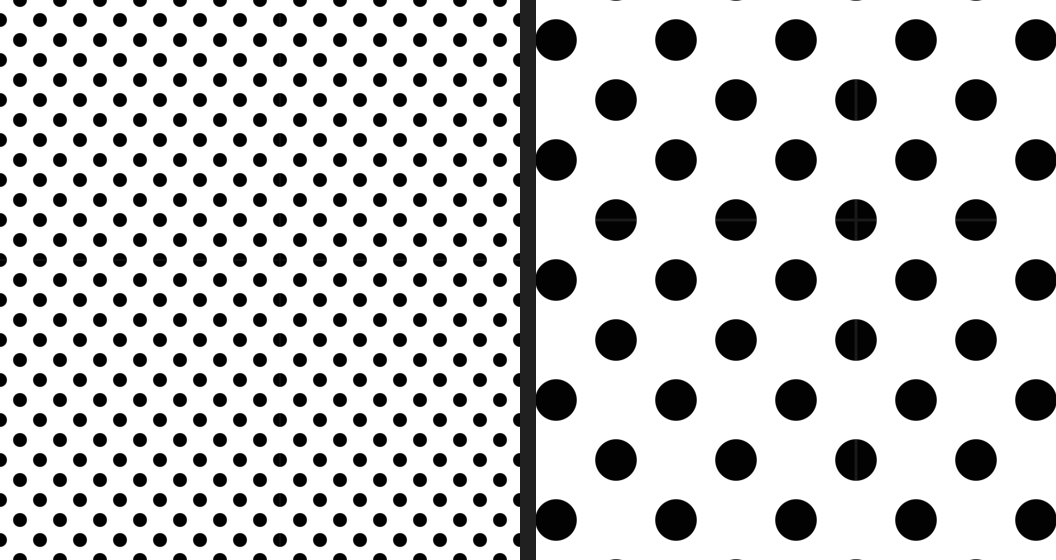
Left, the full canvas; right, a detail of the centre.
A WebGL 1 fragment shader for this pattern:

```glsl
precision highp float;

uniform vec2 u_resolution;

const vec2 CELLS = vec2(13.0, 14.0);   // repeats across and down
const vec2 SEAM = vec2(7.0, 7.5);      // faint joins, in cells
const float DOT_RADIUS = 0.173;
const float SEAM_HALF_WIDTH = 0.012;
const vec3 PAPER = vec3(1.0);
const vec3 INK = vec3(0.008);
const vec3 WORN_INK = vec3(0.1);

// Distance to the nearest point of a unit grid shifted by offset
float gridDistance(vec2 p, vec2 offset) {
  return length(fract(p - offset + 0.5) - 0.5);
}

// Two interleaved grids make the staggered rows
float dotDistance(vec2 p, float radius) {
  float evenRows = gridDistance(p, vec2(0.5, 0.0));
  float oddRows = gridDistance(p, vec2(0.0, 0.5));
  return min(evenRows, oddRows) - radius;
}

float coverage(float dist, float blur) {
  return 1.0 - smoothstep(-blur, blur, dist);
}

// Thin line with a soft profile around a coordinate
float seamLine(float x, float position, float halfWidth, float blur) {
  return coverage(abs(x - position) - halfWidth, blur);
}

void main() {
  vec2 p = gl_FragCoord.xy / u_resolution * CELLS;
  vec2 pixel = CELLS / u_resolution;
  float blur = 0.8 * max(pixel.x, pixel.y);

  // Ink wears slightly where the two joins cross the dots
  float vertical = seamLine(p.x, SEAM.x, SEAM_HALF_WIDTH, blur);
  float horizontal = seamLine(p.y, SEAM.y, SEAM_HALF_WIDTH, blur);
  vec3 ink = mix(INK, WORN_INK, max(vertical, horizontal));

  float dots = coverage(dotDistance(p, DOT_RADIUS), blur);
  gl_FragColor = vec4(mix(PAPER, ink, dots), 1.0);
}
```
